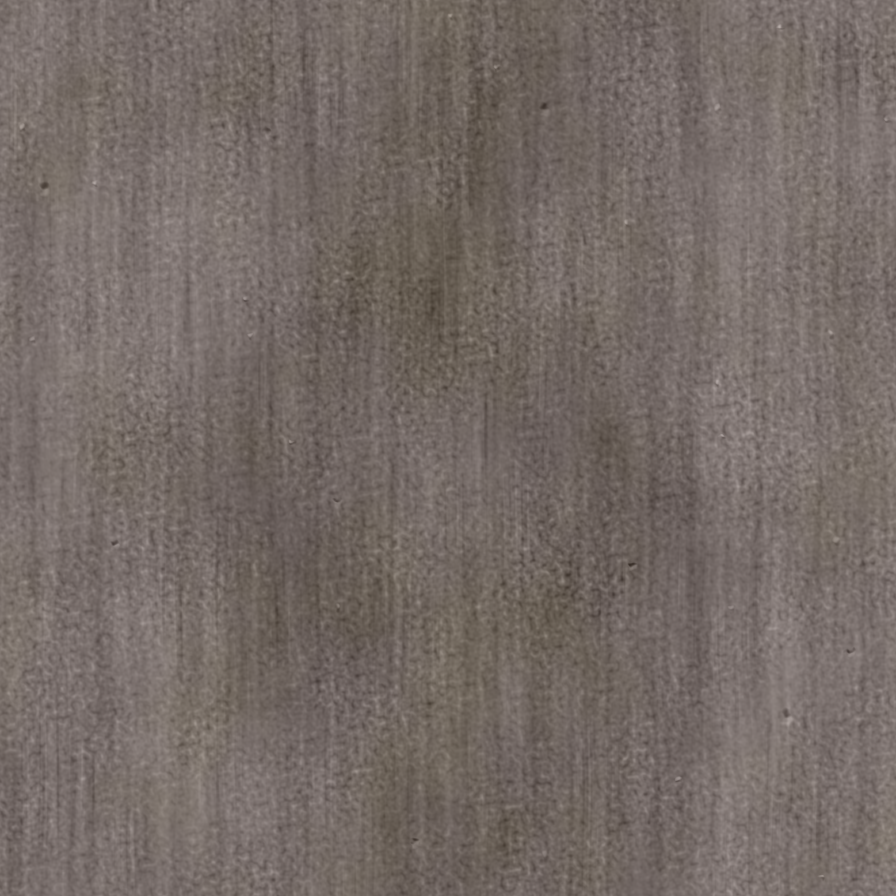
This texture is drawn by a WebGL 2 fragment shader. Its source:

```glsl
#version 300 es
precision highp float;
// Weathered concrete with vertical brush marks: broad pale and dark bands,
// brown stains, thin broken streaks from stretched gradient noise, uneven
// fine grain, and a sparse scatter of pits and pale chips.

uniform vec2 u_resolution;
out vec4 fragColor;

const vec3 BASE_COLOR = vec3(0.461, 0.422, 0.405);
const vec3 STAIN_SHIFT = vec3(-0.014, -0.012, -0.036);
const vec3 COOL_SHIFT = vec3(0.002, 0.000, 0.006);
const float BAND_AMOUNT = 0.046;
const float MOTTLE_AMOUNT = 0.100;
const float CLUMP_AMOUNT = 0.045;
const float STREAK_AMOUNT = 0.060;
const float WIDE_STREAK_AMOUNT = 0.038;
const float LINE_AMOUNT = 0.060;
const float GRAIN_AMOUNT = 0.088;
const float FINE_GRAIN_AMOUNT = 0.052;
const vec2 STREAK_SCALE = vec2(120.0, 5.0);
const vec2 WIDE_STREAK_SCALE = vec2(42.0, 2.2);
const vec2 LINE_SCALE = vec2(150.0, 7.0);
const vec2 GRAIN_SCALE = vec2(150.0, 140.0);
const vec2 FINE_GRAIN_SCALE = vec2(235.0, 225.0);
const float PIT_CELLS = 12.0;
const float PIT_CHANCE = 0.07;
const float PIT_DEPTH = 0.17;
const float CHIP_LIGHT = 0.15;

// Integer hash giving two values in 0..1 per cell
vec2 hash2(vec2 cell, float seed) {
    uvec2 v = uvec2(ivec2(cell) + ivec2(int(seed) * 101 + 512));
    v = v * 1664525u + 1013904223u;
    v.x += v.y * 1664525u;
    v.y += v.x * 1664525u;
    v ^= v >> 16u;
    v.x += v.y * 1664525u;
    v.y += v.x * 1664525u;
    v ^= v >> 16u;
    return vec2(v & 65535u) / 65535.0;
}

float cornerSlope(vec2 cell, vec2 offset, vec2 f, float seed) {
    float angle = 6.2832 * hash2(cell + offset, seed).x;
    return dot(vec2(cos(angle), sin(angle)), f - offset);
}

float gradientNoise(vec2 p, float seed) {
    vec2 cell = floor(p);
    vec2 f = p - cell;
    vec2 w = f * f * f * (f * (f * 6.0 - 15.0) + 10.0);
    float low = mix(cornerSlope(cell, vec2(0, 0), f, seed),
                    cornerSlope(cell, vec2(1, 0), f, seed), w.x);
    float high = mix(cornerSlope(cell, vec2(0, 1), f, seed),
                     cornerSlope(cell, vec2(1, 1), f, seed), w.x);
    return mix(low, high, w.y);
}

float fbm(vec2 p, float seed) {
    float sum = 0.0;
    float weight = 0.6;
    for (int i = 0; i < 4; i++) {
        sum += weight * gradientNoise(p, seed + float(i));
        p = p * 2.03 + 7.3;
        weight *= 0.55;
    }
    return sum;
}

// Sparse marks, one at most per cell: x is coverage, y is a lit lower lip
vec2 scatteredMarks(vec2 uv, float cells, float chance, float seed) {
    vec2 p = uv * cells;
    vec2 cell = floor(p);
    vec2 center = 0.2 + 0.6 * hash2(cell, seed);
    vec2 traits = hash2(cell, seed + 1.0);
    float radius = mix(0.045, 0.095, traits.y * traits.y);
    vec2 d = (p - cell - center) * vec2(mix(0.6, 1.2, traits.y), 1.0);
    d += 0.05 * gradientNoise(uv * 140.0, seed);
    float present = step(traits.x, chance);
    float body = 1.0 - smoothstep(0.1 * radius, radius, length(d));
    float lip = 1.0 - smoothstep(0.1 * radius, radius, length(d + vec2(-0.3, 1.0) * radius));
    return present * vec2(body, lip * (1.0 - body));
}

void main() {
    vec2 uv = gl_FragCoord.xy / u_resolution;

    // Broad tone: pale sides around a darker middle, mottled and clumped
    float wobble = 0.05 * gradientNoise(uv * vec2(3.0, 4.0), 2.0);
    float sides = 1.0 - smoothstep(0.16, 0.34, uv.x + wobble)
                + smoothstep(0.77, 0.80, uv.x + 0.1 * wobble);
    float tone = BAND_AMOUNT * (sides - 0.46);
    tone += MOTTLE_AMOUNT * fbm(uv * vec2(4.5, 3.5), 11.0);
    tone += CLUMP_AMOUNT * fbm(uv * vec2(34.0, 26.0), 15.0);

    // Vertical brush marks, with thin pale and dark lines that break up
    vec2 drift = uv + vec2(0.004 * gradientNoise(uv * 5.0, 21.0), 0.0);
    tone += STREAK_AMOUNT * gradientNoise(drift * STREAK_SCALE, 23.0);
    tone += WIDE_STREAK_AMOUNT * gradientNoise(drift * WIDE_STREAK_SCALE, 25.0);
    float line = gradientNoise(drift * LINE_SCALE, 27.0);
    float brushed = smoothstep(-0.2, 0.3, fbm(uv * vec2(9.0, 5.0), 28.0));
    tone += LINE_AMOUNT * brushed * sign(line) * smoothstep(0.18, 0.6, abs(line));

    // Fine grain: rough patches, with occasional strong grains
    float roughness = clamp(1.0 + 1.3 * fbm(uv * vec2(9.0, 7.0), 31.0), 0.45, 1.8);
    float coarse = gradientNoise(uv * GRAIN_SCALE + uv.yx * vec2(35.0, -20.0), 37.0);
    float fine = gradientNoise(uv * FINE_GRAIN_SCALE, 41.0);
    coarse *= 0.55 + 1.8 * abs(coarse);
    tone += roughness * (GRAIN_AMOUNT * coarse + FINE_GRAIN_AMOUNT * fine);

    // Pits with a lit edge, and small pale chips
    vec2 pits = scatteredMarks(uv, PIT_CELLS, PIT_CHANCE, 51.0);
    vec2 chips = scatteredMarks(uv, PIT_CELLS * 1.4, PIT_CHANCE, 57.0);
    tone += CHIP_LIGHT * (chips.x + 0.6 * pits.y) - PIT_DEPTH * pits.x - 0.08 * chips.y;

    // Brown stains gather in the middle
    float middle = exp(-pow((uv.x - 0.48) / 0.17, 2.0));
    float stain = smoothstep(-0.15, 0.65, fbm(uv * vec2(7.0, 5.0), 61.0) + 0.28 * middle);
    vec3 color = BASE_COLOR + mix(COOL_SHIFT, STAIN_SHIFT, stain);
    fragColor = vec4(clamp(color + tone, 0.0, 1.0), 1.0);
}
```
